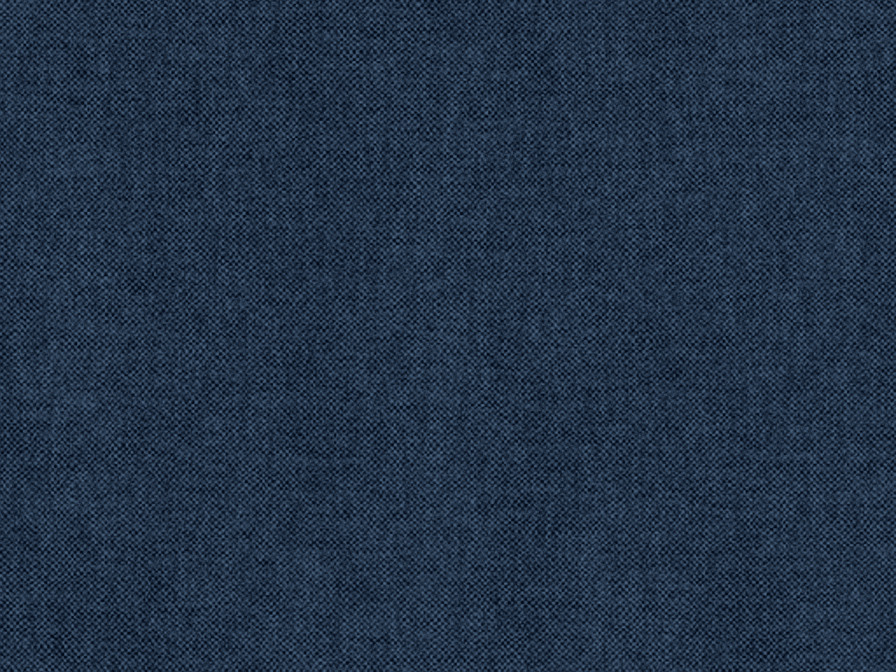
Give the GLSL for this texture, as a Shadertoy shader.

```glsl
// Fine navy plain-weave cloth: a product of two sine waves gives the checker
// of over and under threads. Stretched noise varies each yarn, fine noise adds
// fibre grain, and the summed tone picks a colour between shadow and crown.

const float WEAVE_REPEATS = 100.0;  // weave periods per canvas height
const float GRAIN_CELLS = 384.0;    // fibre specks per canvas height
const float TAU = 6.2831853;

const vec3 SHADOW_NAVY = vec3(0.02, 0.06, 0.12);
const vec3 CROWN_BLUE = vec3(0.25, 0.34, 0.44);

// Integer hash of a lattice cell, 0 to 1
float hashCell(vec2 cell, uint seed) {
    uvec2 q = uvec2(ivec2(cell)) * uvec2(1597u, 3571u);
    uint h = (q.x ^ (q.y + seed * 7919u)) * 48271u;
    h = (h ^ (h >> 15)) * 69069u;
    h = (h ^ (h >> 13)) * 40503u;
    h ^= h >> 16;
    return float(h & 65535u) / 65535.0;
}

// Smooth value noise, -0.5 to 0.5
float valueNoise(vec2 p, uint seed) {
    vec2 cell = floor(p);
    vec2 f = p - cell;
    f = f * f * (3.0 - 2.0 * f);
    float low = mix(hashCell(cell, seed), hashCell(cell + vec2(1, 0), seed), f.x);
    float high = mix(hashCell(cell + vec2(0, 1), seed), hashCell(cell + 1.0, seed), f.x);
    return mix(low, high, f.y) - 0.5;
}

// Small sideways drift of the threads, in weave periods
vec2 threadWobble(vec2 p, float amount) {
    vec2 drift = vec2(valueNoise(p * vec2(0.7, 0.18), 1u),
                      valueNoise(p * vec2(0.18, 0.7), 2u));
    return drift * amount;
}

// Over-under height: positive where warp is on top, negative for weft
float plainWeave(vec2 p) {
    return sin(TAU * p.x) * sin(TAU * p.y);
}

// Uneven yarn tone, stretched along whichever thread is on top
float yarnTone(vec2 p, float weave) {
    float warp = valueNoise(p * vec2(2.0, 0.25), 3u);
    float weft = valueNoise(p * vec2(0.25, 2.0), 4u);
    return mix(weft, warp, smoothstep(-0.3, 0.3, weave));
}

void mainImage(out vec4 fragColor, in vec2 fragCoord) {
    vec2 uv = fragCoord / iResolution.y;
    vec2 p = uv * WEAVE_REPEATS;

    // Thread structure
    vec2 threads = p + threadWobble(p, 0.3);
    float weave = plainWeave(threads);

    // Tone from crown height, yarn, fibre grain and faint broad streaks
    float tone = 0.5 + 0.45 * weave;
    tone += 0.32 * yarnTone(threads, weave);
    tone += 0.55 * valueNoise(uv * GRAIN_CELLS - 0.5, 5u);
    tone += 0.08 * valueNoise(uv * vec2(9.0, 2.5), 6u);

    vec3 cloth = mix(SHADOW_NAVY, CROWN_BLUE, clamp(tone, -0.1, 1.3));
    fragColor = vec4(max(cloth, 0.0), 1.0);
}
```
